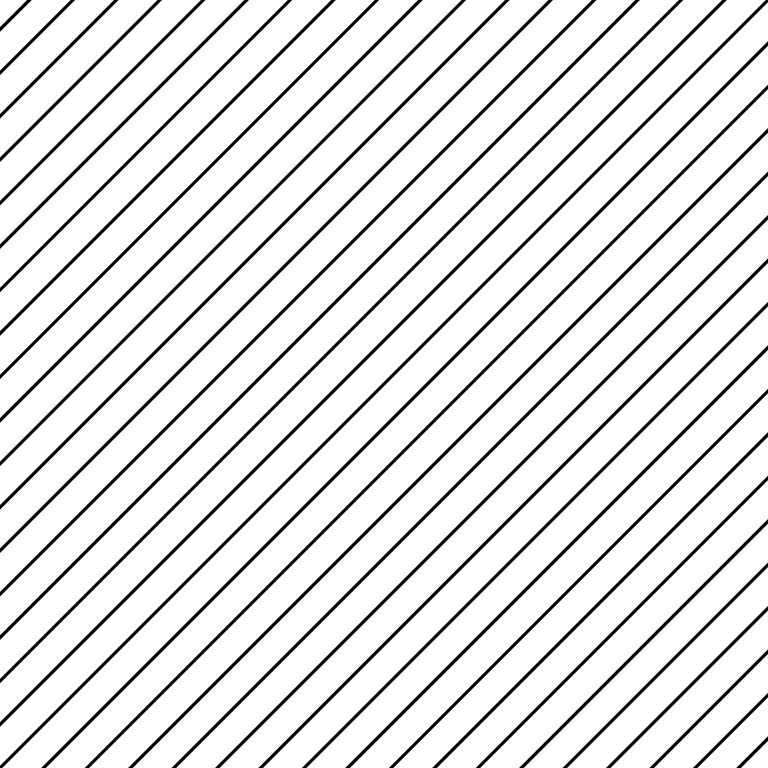
Reproduce this pattern procedurally as a WebGL 1 fragment shader.

```glsl
precision highp float;
// Thin black diagonal lines, evenly spaced and rising to the right on white.

uniform vec2 u_resolution;

const float LINE_SPACING = 0.04;    // between line centres, measured across the lines
const float LINE_WIDTH   = 0.0042;
const vec2  ACROSS       = vec2(0.70710678, -0.70710678); // unit normal of the lines
const vec3  PAPER_COLOR  = vec3(1.0);
const vec3  INK_COLOR    = vec3(0.005);

// Distance to the centre of the nearest line; one line passes through the origin.
float lineDistance(vec2 p) {
    float t = dot(p, ACROSS) / LINE_SPACING;
    return abs(fract(t + 0.5) - 0.5) * LINE_SPACING;
}

void main() {
    float canvasSize = min(u_resolution.x, u_resolution.y);
    vec2 p = (gl_FragCoord.xy - 0.5 * u_resolution) / canvasSize;

    // Edge softened over one pixel
    float edge = lineDistance(p) - 0.5 * LINE_WIDTH;
    float ink = clamp(0.5 - edge * canvasSize, 0.0, 1.0);

    gl_FragColor = vec4(mix(PAPER_COLOR, INK_COLOR, ink), 1.0);
}
```
